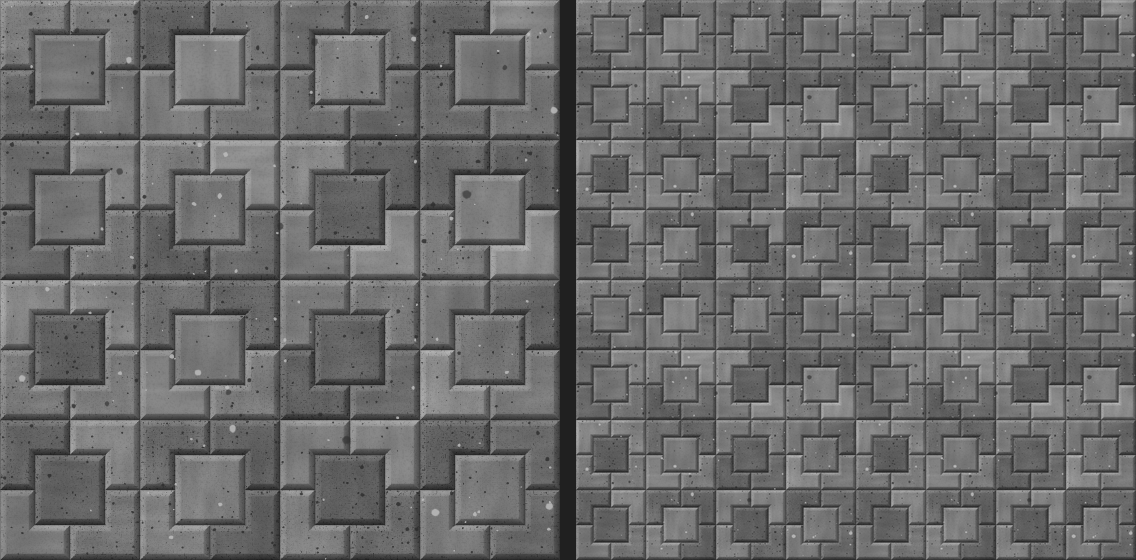
Left: one tile. Right: repeated 2 by 2.
Reproduce this texture procedurally as a Shadertoy shader.

```glsl
// Grey concrete paving: bevelled squares, each framed by four L-shaped blocks, with pits and chips.

const float REPEATS = 4.0;          // cells across and down
const float HALF_SQUARE = 0.25;     // half width of the centre block, in cells
const float BEVEL = 0.044;          // bevel width, in cells
const float GRIME = 0.10;           // reach of the rough rim, in cells
const float TONE_DARK = 0.385;
const float TONE_LIGHT = 0.55;
const float PIT_TONE = 0.17;
const float CHIP_TONE = 0.74;
const float LIT_TOP = 0.25;         // relative brightness of each bevel side
const float LIT_LEFT = 0.19;
const float SHADE_RIGHT = -0.36;
const float SHADE_BOTTOM = -0.50;
const float GRAIN = 0.15;
const float SPECKLE = 0.34;
const int SUBSAMPLES = 2;           // per axis, for smooth edges

vec3 hash3(vec2 p, float seed) {
    vec3 q = fract(vec3(p.xyx + seed * 17.3) * vec3(0.1031, 0.1030, 0.0973));
    q += dot(q, q.yxz + 33.33);
    return fract((q.xxy + q.yzz) * q.zyx);
}

// Gradient at a lattice corner, dotted with the offset from it
float cornerSlope(vec2 cell, vec2 offset, vec2 period, float seed) {
    float angle = 6.2832 * hash3(mod(cell, period), seed).x;
    return dot(vec2(cos(angle), sin(angle)), offset);
}

// Gradient noise that wraps over the canvas, roughly -0.7 to 0.7
float noise(vec2 uv, vec2 period, float seed) {
    vec2 p = uv * period, i = floor(p), f = p - i;
    vec2 w = f * f * f * (f * (f * 6.0 - 15.0) + 10.0);
    vec2 e = vec2(1.0, 0.0);
    float low = mix(cornerSlope(i, f, period, seed),
                    cornerSlope(i + e.xy, f - e.xy, period, seed), w.x);
    float high = mix(cornerSlope(i + e.yx, f - e.yx, period, seed),
                     cornerSlope(i + e.xx, f - e.xx, period, seed), w.x);
    return mix(low, high, w.y);
}

// Scattered blobs, at most one in each cell of a wrapping grid; radii in grid cells
float blobs(vec2 uv, float grid, float chance, vec2 radii, float seed) {
    vec2 p = uv * grid;
    vec2 id = mod(floor(p), grid);
    vec3 h = hash3(id, seed), k = hash3(id, seed + 1.0);
    float radius = mix(radii.x, radii.y, k.x * k.x);
    vec2 centre = mix(vec2(radius * 1.4), vec2(1.0 - radius * 1.4), h.xy);
    vec2 offset = (fract(p) - centre) * vec2(mix(0.8, 1.3, k.y), 1.0);
    return step(h.z, chance) * (1.0 - smoothstep(0.7 * radius, 1.1 * radius, length(offset)));
}

// Signed direction to brightness of the bevel facing that way
float bevelLight(vec2 facing) {
    return facing.y > 0.5 ? LIT_TOP : facing.y < -0.5 ? SHADE_BOTTOM
         : facing.x > 0.5 ? SHADE_RIGHT : LIT_LEFT;
}

// Distance to the nearest block edge (x) and the way that edge faces (yz)
vec3 blockEdge(vec2 c) {
    vec2 a = abs(c), s = vec2(c.x < 0.0 ? -1.0 : 1.0, c.y < 0.0 ? -1.0 : 1.0);
    vec2 alongX = vec2(s.x, 0.0), alongY = vec2(0.0, s.y);
    vec2 outward = a.x > a.y ? alongX : alongY;
    float ring = max(a.x, a.y) - HALF_SQUARE;
    if (ring < 0.0) return vec3(-ring, outward);
    vec3 edge = vec3(ring, -outward);
    if (0.5 - a.x < edge.x) edge = vec3(0.5 - a.x, alongX);
    if (0.5 - a.y < edge.x) edge = vec3(0.5 - a.y, alongY);
    if (a.x < edge.x) edge = vec3(a.x, -alongX);
    if (a.y < edge.x) edge = vec3(a.y, -alongY);
    return edge;
}

float paving(vec2 uv) {
    // Block identity and its own random character
    vec2 c = fract(uv * REPEATS) - 0.5;
    bool isSquare = max(abs(c.x), abs(c.y)) < HALF_SQUARE;
    vec2 id = isSquare ? floor(uv * REPEATS) + 40.0 : floor(uv * REPEATS * 2.0);
    vec3 h = hash3(id, 3.0);
    float rough = mix(h.y, 1.0 - h.x, 0.55);
    float tone = mix(TONE_DARK, TONE_LIGHT, h.x) * (isSquare ? 0.94 : 1.0);
    vec3 edge = blockEdge(c);
    vec2 st = uv + h.yz;

    // Blotches, streaks and grain
    vec2 streaks = h.z < 0.5 ? vec2(12.0, 56.0) : vec2(48.0, 14.0);
    tone *= 1.0 + 0.13 * noise(st, vec2(14.0), 5.0) + 0.09 * noise(st, streaks, 6.0);
    float fine = noise(st, vec2(300.0), 7.0);
    float coarse = noise(st, vec2(150.0), 8.0);
    tone *= 1.0 + GRAIN * (0.5 + rough) * (fine + 0.6 * coarse);
    float rim = 1.0 - smoothstep(0.0, GRIME, edge.x);
    tone *= 1.0 - SPECKLE * (rough + 0.5 * rim) * smoothstep(0.12, 0.5, fine + 0.4 * coarse);

    // Bevel: strongest at the joint, with a small step to the face
    float ramp = 1.0 - 0.45 * smoothstep(0.1, 1.0, edge.x / BEVEL);
    float inside = 1.0 - smoothstep(0.88, 1.12, edge.x / BEVEL);
    tone *= 1.0 + bevelLight(edge.yz) * ramp * inside;
    tone *= 1.0 - 0.22 * (1.0 - smoothstep(0.0, 0.012, edge.x));

    // Pits, stains and pale chips with ragged outlines
    vec2 ragged = uv + 0.0016 * vec2(noise(uv, vec2(170.0), 9.0), noise(uv, vec2(170.0), 10.0));
    float pits = max(blobs(ragged, 112.0, 0.22 * rough, vec2(0.09, 0.27), 11.0),
                     blobs(ragged, 64.0, 0.16 * rough * rough, vec2(0.10, 0.28), 13.0));
    tone = mix(tone, PIT_TONE, 0.8 * pits);
    tone = mix(tone, PIT_TONE, 0.6 * blobs(ragged, 11.0, 0.05, vec2(0.05, 0.10), 15.0));
    float chips = max(blobs(ragged, 16.0, 0.10, vec2(0.05, 0.13), 17.0),
                      blobs(ragged, 40.0, 0.05, vec2(0.06, 0.14), 19.0));
    return mix(tone, CHIP_TONE, 0.85 * chips);
}

void mainImage(out vec4 fragColor, in vec2 fragCoord) {
    float sum = 0.0;
    for (int y = 0; y < SUBSAMPLES; y++)
        for (int x = 0; x < SUBSAMPLES; x++) {
            vec2 shift = (vec2(x, y) + 0.5) / float(SUBSAMPLES) - 0.5;
            sum += paving(fract((fragCoord + shift) / iResolution.xy));
        }
    fragColor = vec4(vec3(sum / float(SUBSAMPLES * SUBSAMPLES)), 1.0);
}
```
